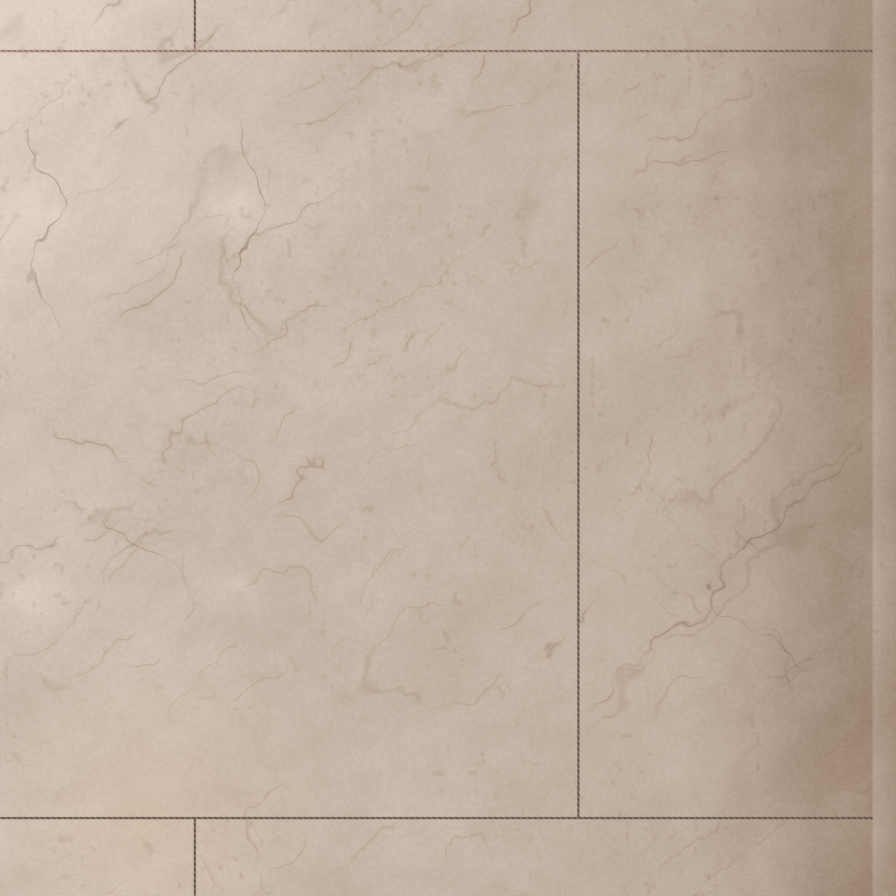
Give the GLSL for this texture, as a WebGL 2 fragment shader.

```glsl
#version 300 es
precision highp float;
// Beige veined marble slabs in running bond with thin beaded joints and a side return.
uniform vec2 u_resolution;
out vec4 outColor;

#define TILE 0.856          // side of a square slab
#define ORIGIN vec2(0.2175, 0.087)
#define JOINT_HALF 0.0010   // half the joint width
#define BEADS 160.0         // joint beads per canvas
#define RETURN_X 0.974      // where the side return begins
#define VEINS 56
#define VEIN_DEPTH 0.30
#define MOTTLE 0.27
#define GRAIN 0.10

const vec3 DARK_STONE = vec3(0.62, 0.54, 0.47);
const vec3 LIGHT_STONE = vec3(0.86, 0.80, 0.75);
const vec3 VEIN_BROWN = vec3(0.46, 0.36, 0.28);
const vec3 JOINT_BROWN = vec3(0.33, 0.27, 0.23);
const vec3 JOINT_ROSE = vec3(0.56, 0.43, 0.38);

float hash(vec2 p) {
    vec3 q = fract(vec3(p.xyx) * 0.1031);
    q += dot(q, q.yzx + 33.33);
    return fract((q.x + q.y) * q.z);
}

float noise(vec2 p) {
    vec2 i = floor(p), f = fract(p);
    f = f * f * (3.0 - 2.0 * f);
    return mix(mix(hash(i), hash(i + vec2(1, 0)), f.x),
               mix(hash(i + vec2(0, 1)), hash(i + vec2(1, 1)), f.x), f.y);
}

float fbm(vec2 p) {
    float sum = 0.0, amp = 0.5;
    for (int i = 0; i < 5; i++) {
        sum += amp * noise(p);
        p = mat2(1.6, 1.2, -1.2, 1.6) * p + 7.3;
        amp *= 0.5;
    }
    return sum;
}

// Soft line of the given half width, smoothed over one pixel
float line(float d, float halfWidth, float px) {
    return 1.0 - smoothstep(halfWidth - 0.5 * px, halfWidth + px, abs(d));
}

// Straight streak from a to b with a faint halo, tapered to both ends
float streak(vec2 p, vec2 a, vec2 b, float halfWidth, float px) {
    vec2 ab = b - a;
    float t = dot(p - a, ab) / dot(ab, ab);
    float taper = smoothstep(0.0, 0.2, t) * smoothstep(1.0, 0.75, t);
    float d = length(p - a - ab * clamp(t, 0.0, 1.0));
    return taper * (line(d, halfWidth, px) + 0.22 * exp(-d * d * 60000.0));
}

// Broad light: bright upper left, dim banded right side, lit return
float lightField(vec2 p) {
    float tone = 0.78 - 0.31 * p.x;
    tone += 0.30 * exp(-9.0 * dot(p - vec2(0, 1), p - vec2(0, 1)));
    tone -= 0.46 * smoothstep(0.74, 0.97, p.x) * mix(1.0, 0.75, p.y);
    float bands = noise(vec2(p.x * 34.0, p.y * 1.5)) - 0.5;
    tone += 0.13 * bands * smoothstep(0.74, 0.82, p.x);
    float returnTone = 0.38 - 9.0 * (p.x - RETURN_X) + 0.12 * (p.y - 0.5);
    return mix(tone, returnTone, smoothstep(RETURN_X - 0.002, RETURN_X + 0.002, p.x));
}

// Crooked hairline veins, mostly climbing to the right
float veins(vec2 p, float px) {
    vec2 warp = vec2(fbm(p * 11.0), fbm(p * 11.0 + 41.0)) - 0.48;
    vec2 fine = vec2(noise(p * 75.0), noise(p * 75.0 + 19.0)) - 0.5;
    vec2 w = p + 0.08 * warp + 0.008 * fine;
    float broken = smoothstep(0.20, 0.65, noise(p * 38.0 + 5.0));
    float sum = 0.0;
    for (int i = 0; i < VEINS; i++) {
        float k = float(i) + 1.0;
        vec2 a = vec2(hash(vec2(k, 3.1)), hash(vec2(k, 8.7))) - 0.04;
        float angle = mix(0.25, 1.15, hash(vec2(k, 15.3)));
        if (i % 5 == 0) angle = -angle;
        float reach = mix(0.05, 0.24, hash(vec2(k, 22.9)));
        vec2 b = a + reach * vec2(cos(angle), sin(angle));
        sum += mix(0.25, 0.8, hash(vec2(k, 31.7))) * broken * streak(w, a, b, 0.0005, px);
    }
    // Long rift across the right slab
    sum += mix(0.4, 0.9, broken) * streak(w, vec2(0.61, 0.17), vec2(1.02, 0.55), 0.0008, px);
    // Twin upright cracks on the left
    for (int i = 0; i < 2; i++) {
        float bend = 0.016 * sin(40.0 * p.y - 4.04) + 0.05 * warp.x + 0.010 * fine.x;
        float span = smoothstep(0.61, 0.65, p.y) * smoothstep(0.92, 0.80, p.y);
        sum += mix(0.3, 1.1, broken) * span * line(p.x - 0.05 - 0.22 * float(i) - bend, 0.0007, px);
    }
    // Faint web of short creases along the grain
    vec2 along = mat2(0.82, -0.57, 0.57, 0.82) * w;
    float web = abs(noise(along * vec2(9.0, 19.0) + 11.0) - 0.5) / 22.0;
    sum += 0.45 * smoothstep(0.50, 0.75, noise(p * 17.0 + 61.0)) * line(web, 0.0006, px);
    return min(sum, 1.4);
}

// Small ragged flecks
float flecks(vec2 p) {
    float patches = smoothstep(0.35, 0.75, noise(p * 14.0 + 23.0));
    return patches * smoothstep(0.70, 0.90, noise(p * vec2(130.0, 95.0)) * 0.75 + noise(p * 240.0) * 0.25);
}

// Pale blooms repeated beside the twin cracks
float blooms(vec2 p) {
    float sum = 0.0;
    for (int i = 0; i < 4; i++) {
        vec2 c = vec2(0.04 + 0.22 * float(i % 2), 0.765 - 0.43 * float(i / 2));
        vec2 q = (p - c) * vec2(32.0, 46.0);
        sum += exp(-dot(q, q)) * (0.4 + noise(p * 60.0));
    }
    return sum;
}

void main() {
    vec2 p = gl_FragCoord.xy / u_resolution;
    float px = 1.0 / min(u_resolution.x, u_resolution.y);

    // Stone body
    float tone = lightField(p);
    tone += MOTTLE * (fbm(mat2(0.8, -0.6, 0.6, 0.8) * p * vec2(7.0, 12.0) + 3.0) - 0.48);
    tone += GRAIN * (noise(p * 330.0) - 0.5) + 0.13 * (fbm(p * 45.0) - 0.48);
    tone += 0.20 * blooms(p);
    vec3 color = mix(DARK_STONE, LIGHT_STONE, clamp(tone, -0.06, 1.08));
    float warmth = exp(-60.0 * dot(p - vec2(0.16, 0.08), p - vec2(0.16, 0.08)));
    color += vec3(0.01, 0.0, -0.018) * warmth;
    color -= vec3(0.0, 0.010, 0.012) * smoothstep(0.4, 0.8, noise(p * 8.0)) * smoothstep(0.8, 0.93, p.x);

    // Veins and flecks
    float slab = 1.0 - smoothstep(RETURN_X - px, RETURN_X + px, p.x);
    float marks = veins(p, px) * mix(0.25, 1.0, slab) + 0.4 * flecks(p);
    color = mix(color, VEIN_BROWN, min(VEIN_DEPTH * marks, 0.5));

    // Running bond joints
    vec2 q = p - ORIGIN;
    float row = floor(q.y / TILE);
    q.x -= 0.5 * TILE * mod(row + 1.0, 2.0);
    vec2 gap = (fract(q / TILE + 0.5) - 0.5) * TILE;
    float d = min(abs(gap.x), abs(gap.y));
    float bead = 0.5 + 0.5 * cos(6.28319 * BEADS * (p.x + p.y));
    float rose = smoothstep(0.90, 0.93, p.y) * step(abs(gap.y), 0.01) * mix(1.0, 0.35, p.x);
    vec3 jointColor = mix(JOINT_BROWN, JOINT_ROSE, rose) + 0.16 * bead;
    color = mix(color, jointColor, 0.88 * slab * line(d, JOINT_HALF, px));

    outColor = vec4(clamp(color, 0.0, 1.0), 1.0);
}
```
